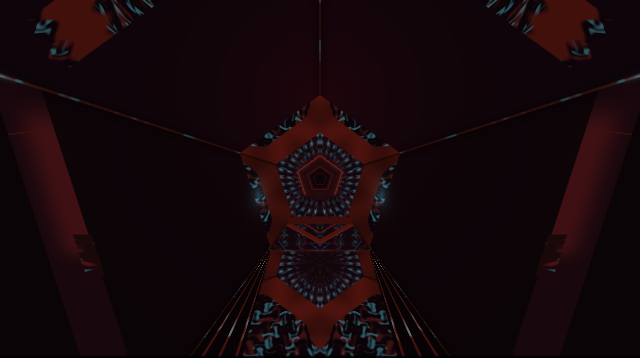
Write a WebGL 1 fragment shader that draws this background.

```glsl
precision highp float;
// Dark mirrored corridor of nested pentagons with rust frames, teal glints and a reflecting floor.
uniform vec2 u_resolution;

#define OUTER 0.190      // apothems of the nested pentagons
#define INNER 0.105
#define NEON 0.053
#define WALL 0.663
#define FLOOR_Y -0.116
#define BASE vec3(0.052, 0.017, 0.035)
#define RUST vec3(0.300, 0.072, 0.052)
#define NEON_RED vec3(0.500, 0.130, 0.120)
#define TEAL vec3(0.210, 0.430, 0.480)
#define SECTOR 1.256637

float px;

float fill(float d) { return smoothstep(px, -px, d); }
float band(float v, float lo, float hi) { return fill(lo - v) * fill(v - hi); }
float stroke(float d, float w) { return fill(abs(d) - w); }

// Apothem-scaled pentagon distance, for x >= 0
float penta(vec2 p) {
  return max(max(dot(p, vec2(0.588, 0.809)), dot(p, vec2(0.951, -0.309))), -p.y);
}

// Layered sines, bent into irregular bright streaks
float shimmer(vec2 u) {
  u += 0.8 * sin(u.yx * 1.7 + vec2(1.0, 2.3));
  float s = sin(u.x) + 0.7 * sin(u.x * 2.3 - u.y * 1.9) + 0.6 * sin(u.y * 2.7 + u.x * 0.4);
  return smoothstep(0.1, 1.9, s);
}

// Broken glassy reflections: black, red and teal
vec3 shards(vec2 u) {
  vec3 c = BASE * 0.8 + RUST * 0.65 * shimmer(u * 0.6 + 4.0);
  return mix(c, TEAL * 0.95, shimmer(u) * 0.8);
}

// Rust frame around a streaked opening
vec3 frame(vec2 q) {
  float d = penta(q), r = length(q), a = atan(q.x, q.y);
  float side = abs(mod(a, SECTOR) - 0.5 * SECTOR);
  float upper = step(a, SECTOR);
  vec3 metal = RUST * mix(0.78, 1.0, upper) * (0.85 + 0.15 * sin(r * 45.0 + side * 5.0));
  float crease = r * sin(0.5 * SECTOR - side);
  metal *= 1.0 - 0.45 * stroke(crease, 0.0025) * step(0.5, a);
  float strip = 0.162 + 0.035 * smoothstep(0.38, 0.58, side);
  vec3 c = mix(metal, shards(vec2(a * 24.0, d * 95.0)), fill(strip - d));
  // Radial teal teeth inside the opening
  float teeth = pow(0.5 + 0.5 * sin(a * 34.0), 2.0) * (0.45 + 0.55 * sin(r * 260.0 + a * 3.0));
  vec3 hole = BASE * 1.3 + RUST * 0.25 * shimmer(vec2(a * 9.0, r * 120.0));
  hole += TEAL * 0.7 * max(teeth, 0.0) * smoothstep(0.045, 0.09, d);
  hole += TEAL * 0.3 * shimmer(vec2(a * 30.0, r * 70.0)) * smoothstep(0.03, 0.08, d);
  return mix(c, hole, fill(d - INNER));
}

// Neon pentagons receding in the middle
vec3 core(vec3 c, vec2 p) {
  float d = penta(p);
  c = mix(c, BASE + RUST * 0.22, fill(d - NEON));
  float sides = smoothstep(-0.05, -0.04, p.y);
  c += NEON_RED * 0.25 * exp(-abs(d - NEON) * 180.0) * sides;
  c = mix(c, NEON_RED, stroke(d - NEON, 0.0012) * sides);
  c = mix(c, RUST * 0.9, stroke(d - 0.029, 0.0015));
  c = mix(c, BASE, fill(d - 0.024));
  return mix(c, RUST * 0.6, stroke(d - 0.015, 0.001));
}

// Far ring: lit side walls and glassy upper corners
vec3 walls(vec3 c, vec2 p, float d, float a) {
  float lower = step(SECTOR, a) * step(a, 2.0 * SECTOR);
  float lit = smoothstep(-0.25, -0.18, p.y) * smoothstep(0.24, 0.12, p.y);
  float inward = smoothstep(0.79, 0.69, d);
  vec3 panel = BASE * 1.25 + RUST * (0.10 + 0.50 * lit * inward);
  c = mix(c, panel, band(d, WALL, 0.79) * lower);
  float glass = band(d, WALL - 0.008, 0.705) * band(p.y, -0.27, -0.155) * lower;
  c = mix(c, shards(vec2(d * 35.0, p.y * 130.0)) + RUST * 0.2, glass);
  c = mix(c, RUST * 0.8, stroke(p.y - 0.132 + 0.1 * (p.x - 0.8), 0.002) * band(p.x, 0.78, 0.87));
  float along = dot(p, vec2(0.809, -0.588));
  float ragged = 0.015 * sin(d * 90.0);
  vec3 corner = mix(shards(vec2(along * 150.0, d * 35.0)), RUST * 0.85, smoothstep(0.20, 0.24, along + ragged));
  corner = mix(corner, shards(vec2(d * 80.0, along * 50.0)), smoothstep(0.34, 0.36, along + ragged));
  return mix(c, corner, band(d, WALL, 0.84) * band(along, -0.1, 0.40 + ragged) * (1.0 - step(SECTOR, a)));
}

void main() {
  px = 0.9 / u_resolution.y;
  vec2 p = (gl_FragCoord.xy - 0.5 * u_resolution) / u_resolution.y;
  p.x = abs(p.x);
  float d = penta(p), r = length(p), a = atan(p.x, p.y);

  // Dim hall with a red haze above the centre
  vec3 c = BASE * mix(1.0, 0.82, step(SECTOR, a));
  c += vec3(0.075, 0.004, 0.012) * exp(-4.5 * length(p - vec2(0.0, 0.23)));
  c = walls(c, p, d, a);

  // Radial seams with scattered teal sparks
  float toSeam = r * sin(abs(mod(a + 0.5 * SECTOR, SECTOR) - 0.5 * SECTOR));
  float spark = shimmer(vec2(r * 38.0, a * 2.0));
  c *= 1.0 - 0.5 * exp(-toSeam * 90.0);
  vec3 seam = mix(RUST * 0.75, TEAL, spark * 0.7);
  c = mix(c, seam, stroke(toSeam, 0.0015 + 0.0025 * r) * 0.8 * step(a, 2.6));
  vec2 flare = p - vec2(0.89, 0.287);
  c += TEAL * exp(-28.0 * abs(flare.x) - 240.0 * abs(flare.y - 0.325 * flare.x));

  // Fan of struts beside the reflecting floor
  float ray = -0.7265 * p.y;
  float foot = min(ray, 0.137 - 0.27 * (p.y + 0.198));
  float u = (p.x - foot) / max(ray - foot, 0.001);
  float bars = smoothstep(0.75, 0.95, sin(u * 19.0 - 0.6));
  vec3 strut = BASE * 0.5 + RUST * 0.75 * bars;
  strut += TEAL * 0.8 * bars * shimmer(vec2(r * 30.0, u * 6.0));
  c = mix(c, strut, band(u, 0.0, 1.0) * fill(p.y + 0.198));

  // Main pentagon
  c = mix(c, core(frame(p), p), fill(d - OUTER));

  // Floor: reflected frame, then chevrons near the threshold
  vec3 ground = frame(vec2(p.x, 2.0 * FLOOR_Y - p.y));
  float near = fill(-0.200 - p.y);
  float chevron = p.y - 0.56 * p.x;
  vec3 porch = BASE + shards(vec2(p.x * 140.0, chevron * 160.0)) * 0.4;
  porch = mix(porch, RUST, band(chevron, -0.181, -0.168));
  porch = mix(porch, NEON_RED * 0.8, stroke(chevron + 0.181, 0.0015) + stroke(chevron + 0.150, 0.0015));
  ground = mix(ground, porch, near);
  ground = mix(ground, mix(RUST * 0.7, TEAL, spark * 0.5), stroke(p.y + 0.200, 0.002));
  c = mix(c, ground, fill(p.x - foot) * fill(p.y - FLOOR_Y));
  c = mix(c, RUST * 0.75, stroke(p.y - FLOOR_Y, 0.010) * fill(p.x - 0.09));

  // Cool side glow and dark lower rim
  c += TEAL * 0.6 * exp(-55.0 * length((p - vec2(0.172, -0.045)) * vec2(1.4, 0.8)));
  c *= mix(0.15, 1.0, smoothstep(-0.497, -0.490, p.y));
  gl_FragColor = vec4(c, 1.0);
}
```
